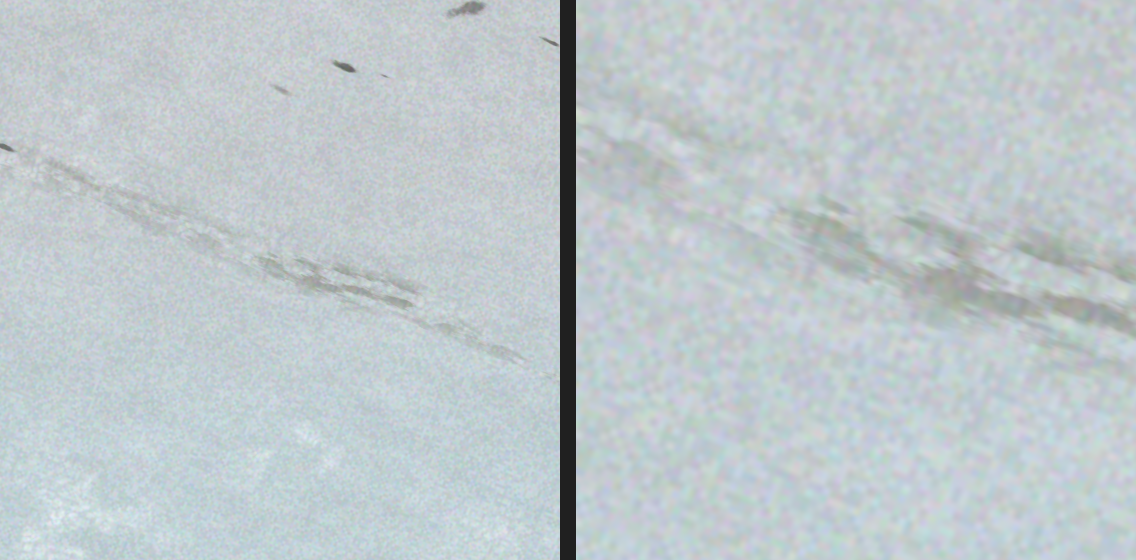
Left: the whole. Right: its middle third, enlarged.
Write a Shadertoy shader that draws this texture.

```glsl
// Pale, weathered snow-like surface: a cool vertical gradient with soft mottling,
// a slanting band of dirt streaks, a few dark smudges, and frosty crumbs.
// Layered sines shade it, cellular noise makes crumbs, value noise the dirt and grain.

const vec3 UPPER_GREY  = vec3(0.765, 0.790, 0.805);
const vec3 LOWER_BLUE  = vec3(0.752, 0.812, 0.832);
const vec3 FROST       = vec3(0.910, 0.945, 0.960);
const vec3 DIRT        = vec3(0.570, 0.580, 0.550);
const vec3 DARK_DIRT   = vec3(0.400, 0.400, 0.385);
const float BAND_START = 0.725;   // height of the band at the left edge
const float BAND_SLOPE = -0.40;
const float GRAIN_CELLS = 230.0;
const float GRAIN_LUMA  = 0.034;
const float GRAIN_CHROMA = 0.044;

// Dark smudges: centre, half length, strength
const int SMUDGES = 6;
const vec4 SMUDGE[SMUDGES] = vec4[](
    vec4(0.620, 0.878, 0.052, 1.00), vec4(0.500, 0.840, 0.048, 0.45),
    vec4(0.840, 0.984, 0.085, 0.70), vec4(0.978, 0.927, 0.034, 1.30),
    vec4(0.008, 0.737, 0.036, 0.90), vec4(0.690, 0.863, 0.018, 0.60));

// Frosty patches: centre, radius, strength
const int PATCHES = 5;
const vec4 PATCH[PATCHES] = vec4[](
    vec4(0.530, 0.180, 0.075, 1.00), vec4(0.490, 0.285, 0.065, 0.50),
    vec4(0.100, 0.050, 0.190, 0.75), vec4(0.160, 0.780, 0.130, 0.32),
    vec4(0.880, 0.050, 0.150, 0.35));

vec3 hash3(vec2 cell) {
    uvec2 k = uvec2(ivec2(cell) + 32768);
    uvec3 h = uvec3(k.x, k.y, k.x ^ k.y) * 1664525u + 1013904223u;
    h.x += h.y * h.z; h.y += h.z * h.x; h.z += h.x * h.y;
    h ^= h >> 16u;
    h.x += h.y * h.z; h.y += h.z * h.x; h.z += h.x * h.y;
    return vec3(h >> 8u) / 16777216.0;
}

vec3 valueNoise(vec2 p) {
    vec2 c = floor(p), f = fract(p);
    f = f * f * (3.0 - 2.0 * f);
    return mix(mix(hash3(c), hash3(c + vec2(1, 0)), f.x),
               mix(hash3(c + vec2(0, 1)), hash3(c + vec2(1, 1)), f.x), f.y);
}

float fbm(vec2 p) {
    float sum = 0.0, amp = 0.5;
    for (int i = 0; i < 4; i++) {
        sum += amp * valueNoise(p).x;
        p = mat2(1.6, 1.2, -1.2, 1.6) * p + 17.3;
        amp *= 0.5;
    }
    return sum / 0.9375;
}

// Distance to the nearest scattered point
float cellular(vec2 p) {
    vec2 c = floor(p);
    float nearest = 2.0;
    for (int y = -1; y <= 1; y++)
        for (int x = -1; x <= 1; x++) {
            vec2 n = c + vec2(x, y);
            nearest = min(nearest, length(n + hash3(n).xy - p));
        }
    return nearest;
}

// Broad soft mottling, about -1 to 1
float layeredSines(vec2 p) {
    float sum = 0.0, amp = 0.5;
    for (int i = 0; i < 4; i++) {
        p += 0.6 * sin(p.yx * 1.3 + float(i) * 2.1);
        sum += amp * sin(p.x + 1.7) * cos(p.y * 1.2);
        p = mat2(1.4, 0.9, -0.9, 1.4) * p;
        amp *= 0.6;
    }
    return sum;
}

float bell(float x) { return exp(-x * x); }

void mainImage(out vec4 fragColor, in vec2 fragCoord) {
    vec2 uv = fragCoord / iResolution.xy;
    vec2 slant = normalize(vec2(1.0, BAND_SLOPE));
    vec2 q = vec2(dot(uv, slant), dot(uv, vec2(-slant.y, slant.x)));

    // Base gradient and mottling
    vec3 col = mix(LOWER_BLUE, UPPER_GREY, smoothstep(0.1, 0.75, uv.y));
    col += 0.012 * layeredSines(uv * vec2(6.0, 9.0));
    col += 0.045 * (fbm(q * vec2(14.0, 32.0) + 5.0) - 0.5);

    // Frosty crumbs
    vec2 warp = 0.02 * (valueNoise(uv * 40.0).xy - 0.5);
    float crumbs = 1.0 - smoothstep(0.1, 0.65, cellular((uv + warp) * vec2(50.0, 66.0)));
    float cloud = fbm(uv * vec2(20.0, 27.0) + 31.0);
    float frost = 0.07 * crumbs * smoothstep(0.45, 0.7, cloud);
    for (int i = 0; i < PATCHES; i++) {
        float fade = bell(length((uv - PATCH[i].xy) * vec2(1.0, 1.35)) / PATCH[i].z);
        frost += PATCH[i].w * fade * smoothstep(0.36, 0.72, cloud) * (0.32 + 0.55 * crumbs);
    }
    col = mix(col, FROST, min(frost, 0.85));

    // Slanting dirt band, densest right of the middle
    float bandY = BAND_START + BAND_SLOPE * uv.x + 0.03 * bell((uv.x - 0.72) / 0.12);
    float dense = smoothstep(0.38, 0.58, uv.x) * (1.0 - smoothstep(0.74, 0.84, uv.x));
    float width = mix(0.034, 0.013, smoothstep(0.7, 0.95, uv.x));
    float across = (uv.y - bandY) / width;
    float streaks = smoothstep(0.42, 0.68, fbm(q * vec2(24.0, 82.0) + 9.0));
    float upperEdge = bell((across - 0.5 - 0.5 * sin(uv.x * 23.0) * 0.4) * 3.0);
    float dirt = bell(across) * (0.09 + streaks * mix(0.26, 0.66, dense));
    dirt += 0.20 * upperEdge * smoothstep(0.38, 0.6, fbm(q * vec2(18.0, 50.0)));
    col = mix(col, DIRT, min(dirt, 0.8));
    col += 0.05 * bell(across * 0.7) * crumbs * (1.0 - streaks);

    // Ragged smudges
    float ragged = fbm(q * vec2(36.0, 64.0) + 3.0);
    for (int i = 0; i < SMUDGES; i++) {
        vec2 d = uv - SMUDGE[i].xy;
        float tilt = i == 2 ? 0.1 : -0.38;
        d.y -= tilt * d.x;
        float fade = bell(length(d * vec2(1.0, 3.6)) / (SMUDGE[i].z * 0.8));
        float stain = smoothstep(0.55, 1.0, fade + 0.9 * (ragged - 0.5)) + 0.12 * fade;
        col = mix(col, mix(DIRT, DARK_DIRT, stain), min(stain * SMUDGE[i].w * 0.8, 0.9));
    }

    // Fine coloured grain
    vec3 grain = valueNoise(q * GRAIN_CELLS) * 2.0 - 1.0;
    float speck = valueNoise(q.yx * GRAIN_CELLS * 0.9 + 71.0).y * 2.0 - 1.0;
    col += GRAIN_CHROMA * (grain - dot(grain, vec3(0.3, 0.5, 0.2))) + GRAIN_LUMA * speck;

    fragColor = vec4(clamp(col, 0.0, 1.0), 1.0);
}
```
